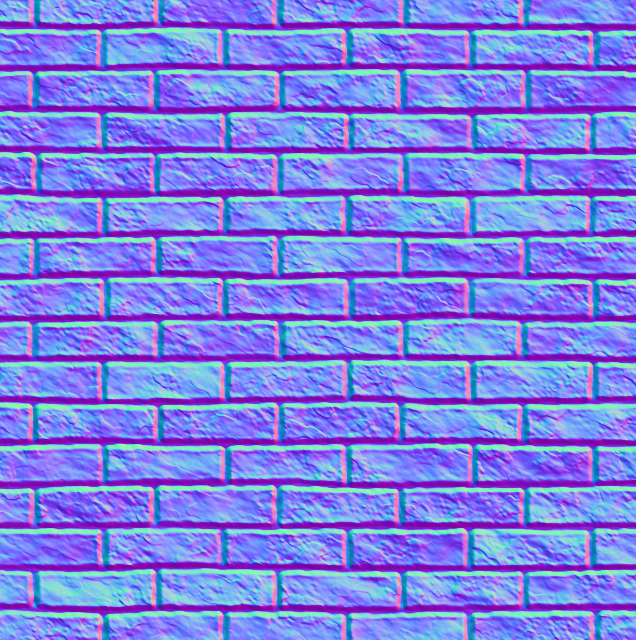
This texture map is drawn by a Shadertoy shader. Its source:

```glsl
// Tangent-space normal map of a weathered running-bond brick wall.
// A height field (rounded bricks, raised rims, chips, grain) is differentiated
// numerically; each brick and joint then leans a little before colour encoding.

const vec2 PITCH = vec2(0.1917, 0.0650);   // brick spacing, canvas heights
const vec2 ORIGIN = vec2(0.0534, 0.0456);  // corner of an even course
const float ODD_SHIFT = 0.1066;            // sideways shift of odd courses
const float JOINT = 0.0040;                // half width of the mortar
const float STEP = 0.0010;                 // differentiation step

struct Brick {
    vec2 id;     // column and course
    vec2 gap;    // distance to the nearest joint centre on each axis
    float dist;  // signed distance to the brick outline
};

float hash(vec2 p) {
    vec3 q = fract(vec3(p.xyx) * 0.1031);
    q += dot(q, q.yzx + 33.33);
    return fract((q.x + q.y) * q.z);
}

float noise(vec2 p) {
    vec2 i = floor(p), f = fract(p);
    f = f * f * f * (f * (f * 6.0 - 15.0) + 10.0);
    float low = mix(hash(i), hash(i + vec2(1, 0)), f.x);
    float high = mix(hash(i + vec2(0, 1)), hash(i + vec2(1, 1)), f.x);
    return mix(low, high, f.y);
}

vec2 turn(vec2 p, float angle) {
    float c = cos(angle), s = sin(angle);
    return vec2(c * p.x - s * p.y, s * p.x + c * p.y);
}

float fbm(vec2 p) {
    float sum = 0.0, weight = 0.5;
    for (int i = 0; i < 3; i++) {
        sum += weight * noise(p);
        p = turn(p, 0.65) * 2.1 + 17.3;
        weight *= 0.42;
    }
    return sum;
}

float roundedBox(vec2 p, vec2 halfSize, float radius) {
    vec2 q = abs(p) - halfSize + radius;
    return length(max(q, 0.0)) + min(max(q.x, q.y), 0.0) - radius;
}

// Locate the brick under p, with slightly irregular courses and joints
Brick findBrick(vec2 p) {
    vec2 g = (p - ORIGIN) / PITCH;
    g.y += 0.09 * (noise(p * vec2(7.0, 16.0) + 4.0) - 0.5);
    float course = floor(g.y);
    g.x -= mod(course, 2.0) * ODD_SHIFT / PITCH.x;
    g.x += 0.06 * (noise(vec2(g.x, course * 7.0 + 0.5)) - 0.5);
    vec2 local = (fract(g) - 0.5) * PITCH;
    float dist = roundedBox(local, 0.5 * PITCH - JOINT, 0.006);
    dist += 0.0028 * (noise(p * 75.0) - 0.5);
    return Brick(floor(g), 0.5 * PITCH - abs(local), dist);
}

// Worn brick face: broad dents, chipped ledges and patchy grain
float faceRelief(vec2 p, vec2 id) {
    vec2 q = p + 9.0 * vec2(hash(id), hash(id + 31.7));
    vec2 skewed = turn(q, 0.45);
    float rough = smoothstep(0.30, 0.65, noise(q * vec2(17.0, 26.0)));
    float dents = 0.021 * fbm(skewed * vec2(19.0, 34.0));
    float ledge = fbm(skewed * vec2(32.0, 47.0) + 5.0);
    float chips = 0.0032 * smoothstep(0.36, 0.47, ledge);
    float pits = 0.0030 * noise(skewed * vec2(75.0, 110.0));
    float grain = 0.0024 * noise(turn(q, 0.7) * vec2(130.0, 215.0));
    return dents + chips * (0.4 + 0.6 * rough) + (pits + grain) * mix(0.3, 1.1, rough);
}

float wallHeight(vec2 p) {
    Brick b = findBrick(p);
    float plate = 1.0 - smoothstep(-0.0050, 0.0035, b.dist);
    float rimOffset = (b.dist + 0.0065) / 0.0028;
    float rim = 0.0024 * noise(p * 24.0 + 8.0) * exp(-rimOffset * rimOffset);
    float mortar = 0.0035 * noise(p * vec2(55.0, 85.0)) + 0.0010 * noise(p * 190.0);
    return mix(mortar, 0.0065 + faceRelief(p, b.id), plate) + rim;
}

vec2 heightGradient(vec2 p) {
    vec2 e = vec2(STEP, 0.0);
    return vec2(wallHeight(p + e.xy) - wallHeight(p - e.xy),
                wallHeight(p + e.yx) - wallHeight(p - e.yx)) / (2.0 * STEP);
}

// Overall tilt of each face, plus downward and leftward leaning joints
vec2 surfaceLean(vec2 p) {
    Brick b = findBrick(p);
    float face = 1.0 - smoothstep(-0.006, 0.002, b.dist);
    vec2 tilt = vec2(0.10, 0.42) * (vec2(hash(b.id + 5.1), hash(b.id + 12.9)) - 0.5);
    tilt.y += 0.10 + 0.55 * (noise(p * vec2(13.0, 24.0) + b.id * 3.7) - 0.5);
    vec2 joint = 1.0 - smoothstep(vec2(0.001), vec2(0.0075, 0.0085), b.gap);
    float wear = 0.55 + 0.9 * noise(p * vec2(9.0, 15.0) + 2.0);
    return tilt * face - vec2(0.65 * joint.x * (1.0 - joint.y), 1.15 * joint.y) * wear;
}

void mainImage(out vec4 fragColor, in vec2 fragCoord) {
    vec2 p = fragCoord / iResolution.y;
    vec2 slope = surfaceLean(p) - heightGradient(p) * vec2(0.75, 1.0);
    vec3 normal = normalize(vec3(slope, 1.0));
    fragColor = vec4(0.5 + 0.5 * normal, 1.0);
}
```
